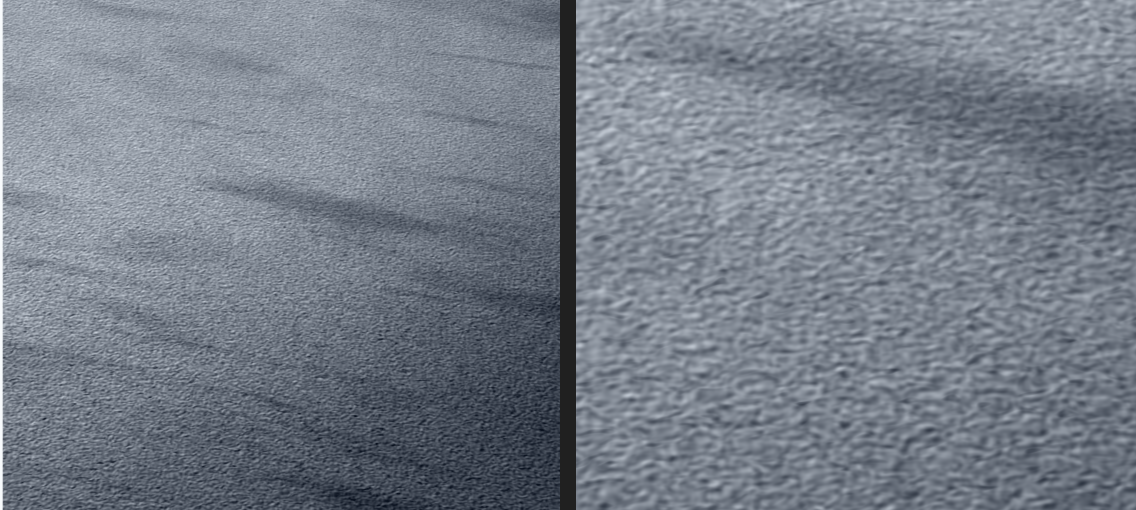
Left: the whole. Right: its middle third, enlarged.
A WebGL 1 fragment shader for this texture:

```glsl
precision highp float;
// Blue-grey short-pile carpet seen at an angle, with brushed streaks and a dark near corner.

uniform vec2 u_resolution;

#define DARK vec3(0.19, 0.22, 0.27)
#define LIGHT vec3(0.64, 0.67, 0.71)
#define MARGIN_COLOR vec3(0.97, 0.98, 0.99)
#define MARGIN_WIDTH 0.0055
#define BASE_TONE 0.63
#define GRAIN_FREQ vec2(98.0, 172.0)
#define GRAIN_NEAR 0.34
#define GRAIN_FAR 0.16
#define STREAK_SLOPE 0.2
#define STREAK_DEPTH 0.15
#define CREASE_DEPTH 0.11
#define CREASE_COUNT 13

vec2 hash2(vec2 p) {
  vec3 h = fract(p.xyx * vec3(0.1031, 0.1030, 0.0973));
  h += dot(h, h.yzx + 33.33);
  return fract((h.xx + h.yz) * h.zy);
}

// Gradient noise, about -0.6 to 0.6
float noise(vec2 p) {
  vec2 i = floor(p);
  vec2 f = p - i;
  vec2 u = f * f * f * (f * (f * 6.0 - 15.0) + 10.0);
  vec2 e = vec2(1.0, 0.0);
  float a = dot(hash2(i) * 2.0 - 1.0, f);
  float b = dot(hash2(i + e) * 2.0 - 1.0, f - e);
  float c = dot(hash2(i + e.yx) * 2.0 - 1.0, f - e.yx);
  float d = dot(hash2(i + e.xx) * 2.0 - 1.0, f - e.xx);
  return mix(mix(a, b, u.x), mix(c, d, u.x), u.y);
}

float fbm(vec2 p) {
  float sum = 0.0;
  float amp = 0.6;
  for (int i = 0; i < 4; i++) {
    sum += amp * noise(p);
    p = p * 2.03 + 17.3;
    amp *= 0.5;
  }
  return sum;
}

// Broad light: pale at the far left, dark at the near right
float lighting(vec2 p) {
  float nearRight = 1.0 - smoothstep(-0.22, 0.58, p.y - 0.3 * p.x);
  return BASE_TONE - 0.29 * nearRight - 0.10 * p.x * p.x;
}

// Soft brushed bands running down to the right, with cloudy mottling
float streaks(vec2 p) {
  vec2 s = vec2(p.x, p.y + STREAK_SLOPE * p.x);
  float band = fbm(s * vec2(1.7, 9.0) + 41.0);
  float patchy = fbm(s * vec2(4.0, 9.0) + 73.0);
  float mottle = fbm(vec2(p.x, p.y - 0.15 * p.x) * vec2(15.0, 26.0) + 119.0);
  return smoothstep(0.02, 0.4, band) + 0.45 * patchy + 0.4 * mottle;
}

// Thin tapered folds in the pile, one per row, crisp above and soft below
float creases(vec2 p) {
  float dark = 0.0;
  for (int i = 0; i < CREASE_COUNT; i++) {
    float k = float(i);
    vec2 r = hash2(vec2(k + 3.0, 12.0));
    vec2 shape = hash2(vec2(k + 5.0, 29.0));
    vec2 center = vec2(r.x * 1.1, (k + r.y) / float(CREASE_COUNT));
    vec2 d = p - center;
    float across = d.y + d.x * mix(0.24, 0.13, center.y) + 0.012 * noise(p * 9.0 + k);
    float width = mix(0.004, 0.013, shape.x) * (across > 0.0 ? 0.55 : 1.4);
    float along = d.x / mix(0.12, 0.32, shape.y);
    float broken = 0.8 + 1.1 * noise(p * vec2(14.0, 40.0) + k);
    dark += exp(-across * across / (width * width) - along * along * 2.0) * broken;
  }
  return dark;
}

// Relief of the tufts, lit from above, with dark pits; finer with distance
float grain(vec2 p) {
  vec2 q = vec2((p.x - 0.55) * (1.0 + 0.5 * p.y), p.y + 0.25 * p.y * p.y);
  q.y -= 0.07 * q.x;
  q = q * GRAIN_FREQ + 200.0;
  q += 0.5 * vec2(noise(q * 0.37), noise(q * 0.41 + 31.0));
  float relief = noise(q) - noise(q + vec2(-0.25, 0.55));
  float clumps = noise(q * vec2(0.42, 0.5) + 57.0);
  float fibres = noise(q * vec2(1.45, 1.3) + 91.0);
  float pits = smoothstep(0.15, 0.5, noise(q * vec2(0.6, 0.9) + 143.0));
  return 0.8 * relief + 0.4 * clumps + 0.75 * fibres - 0.5 * pits + 0.05;
}

void main() {
  vec2 p = gl_FragCoord.xy / u_resolution.y;

  float tone = lighting(p);
  tone -= STREAK_DEPTH * streaks(p) * (0.4 + tone);
  tone -= CREASE_DEPTH * creases(p) * (0.4 + tone);
  tone += mix(GRAIN_NEAR, GRAIN_FAR, smoothstep(0.0, 1.0, p.y)) * grain(p) * (0.4 + tone);
  tone = clamp(tone, 0.07, 0.85);

  vec3 color = mix(DARK, LIGHT, (tone - DARK.g) / (LIGHT.g - DARK.g));
  float pixel = 1.0 / u_resolution.y;
  float inside = smoothstep(MARGIN_WIDTH - pixel, MARGIN_WIDTH + pixel, p.x);
  gl_FragColor = vec4(mix(MARGIN_COLOR, color, inside), 1.0);
}
```
